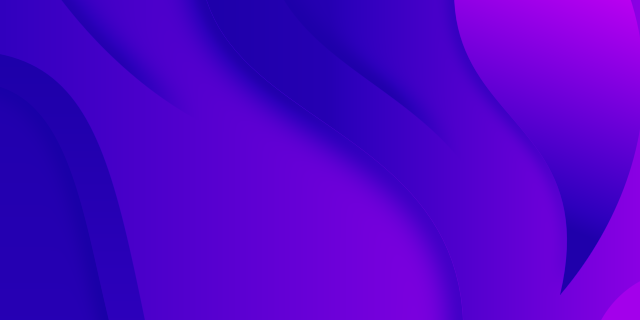
This background is drawn by a Shadertoy shader. Its source:

```glsl
// Signed distance to a cubic curve, positive on the left of its direction.
float curve(vec2 p, vec2 a, vec2 b, vec2 c, vec2 d) {
    float nearest = 1e3, side = 1.0;
    vec2 from = a;
    for (int i = 1; i <= 40; i++) {
        float t = float(i) / 40.0, s = 1.0 - t;
        vec2 to = s*s*s*a + 3.0*s*s*t*b + 3.0*s*t*t*c + t*t*t*d;
        vec2 e = to - from, q = p - from;
        float dist = length(q - e * clamp(dot(q, e) / dot(e, e), 0.0, 1.0));
        if (dist < nearest) {
            nearest = dist;
            side = e.x * q.y - e.y * q.x < 0.0 ? -1.0 : 1.0;
        }
        from = to;
    }
    return nearest * side;
}

// Antialiased coverage of the positive side.
float cover(float d) {
    float pixel = 1.0 / iResolution.y;
    return smoothstep(-0.7 * pixel, 0.7 * pixel, d);
}

// Soft shadow that fades away from an edge on its positive side.
float shadow(float d, float width) {
    float k = max(d, 0.0) / width;
    return cover(d) * exp(-k * k);
}

// Blue through violet to magenta.
vec3 ramp(float warmth) {
    float blue = 0.64 + 0.6 * warmth - 0.25 * warmth * warmth;
    return vec3(warmth, 0.0, blue - 0.04 * smoothstep(0.19, 0.11, warmth));
}

void mainImage(out vec4 fragColor, in vec2 fragCoord) {
    vec2 p = fragCoord / iResolution.y;
    p.x *= 2.0 * iResolution.y / iResolution.x;

    // Left backdrop with a tapering fold
    float warmth = 0.19 + 0.225 * p.x;
    float fold = curve(p, vec2(0.182, 1.013), vec2(0.299, 0.857), vec2(0.456, 0.708), vec2(0.641, 0.612));
    warmth = mix(warmth, 0.12, 0.85 * shadow(fold, 0.06) * smoothstep(0.64, 0.36, p.x));

    // Central wave, casting its shadow to the left
    float wave = curve(p, vec2(0.638, 1.026), vec2(0.742, 0.609), vec2(1.432, 0.583), vec2(1.448, -0.016));
    float waveShade = mix(0.11, 0.25, smoothstep(0.8, 1.45, p.x));
    warmth = mix(warmth, waveShade, 0.95 * shadow(-wave, 0.075));

    // Right backdrop with a second fold
    float right = max(0.06 + 0.085 * p.x, 0.405 * p.x - 0.27);
    float crease = curve(p, vec2(0.878, 1.016), vec2(1.003, 0.792), vec2(1.297, 0.703), vec2(1.464, 0.466));
    right = mix(right, 0.11, 0.85 * shadow(crease, 0.05) * smoothstep(1.46, 1.2, p.x));

    // Glow in the lower right corner
    right = mix(right, 0.64, cover(0.31 - length(p - vec2(2.15, -0.15))));

    // Pointed leaf
    float leafLeft = curve(p, vec2(1.419, 1.026), vec2(1.419, 0.609), vec2(1.875, 0.609), vec2(1.75, 0.078));
    float leafRight = curve(p, vec2(1.75, 0.078), vec2(1.927, 0.284), vec2(2.096, 0.635), vec2(1.966, 1.016));
    float leafShade = mix(0.2, 0.65, smoothstep(0.1, 0.8, p.y)) * smoothstep(0.07, 0.2, p.y);
    right = mix(right, 0.16, leafShade * shadow(-leafLeft, 0.035));
    float leafWarmth = max(0.12, 0.31 * p.x + 0.76 * p.y - 0.645);
    right = mix(right, leafWarmth, cover(min(leafLeft, leafRight)));
    warmth = mix(warmth, right, cover(wave));

    // Two nested hills on the left
    float hill = curve(p, vec2(-0.03, 0.836), vec2(0.286, 0.792), vec2(0.352, 0.492), vec2(0.456, -0.016));
    warmth = mix(warmth, 0.175 - 0.075 * p.y, cover(-hill));
    float inner = curve(p, vec2(-0.03, 0.737), vec2(0.221, 0.688), vec2(0.26, 0.323), vec2(0.344, -0.016));
    float innerWarmth = mix(0.15 - 0.03 * p.y, 0.095, 0.9 * shadow(-inner, 0.045));
    warmth = mix(warmth, innerWarmth, cover(-inner));

    fragColor = vec4(ramp(warmth), 1.0);
}
```
